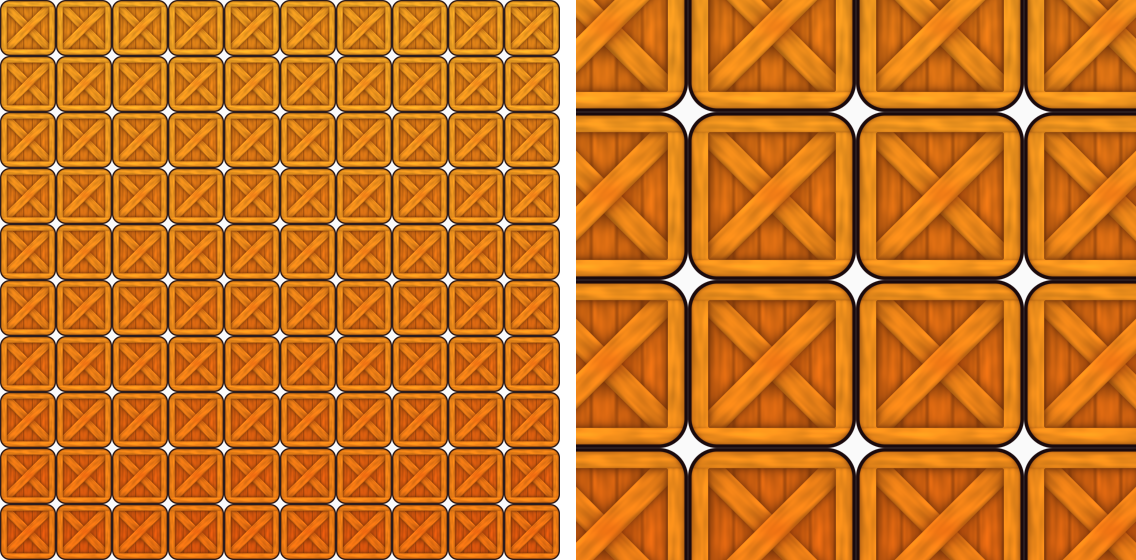
Left, the full canvas; right, a detail of the centre.
A WebGL 2 fragment shader for this pattern:

```glsl
#version 300 es
precision highp float;

uniform vec2 u_resolution;
out vec4 fragColor;

const float REPEATS = 10.0;
const float CORNER_RADIUS = 0.175;
const float OUTLINE_WIDTH = 0.021;
const float PANEL_HALF = 0.38;
const float PANEL_ROUNDING = 0.012;
const float BRACE_HALF = 0.073;
const float BOARD_COUNT = 5.0;
const float SHADOW_REACH = 0.035;
const float GRAIN_STRENGTH = 0.16;

const vec3 BACKGROUND = vec3(0.98);
const vec3 OUTLINE = vec3(0.10, 0.04, 0.05);
const vec3 SHADOW = vec3(0.40, 0.17, 0.03);
const vec3 FRAME_TOP = vec3(0.97, 0.67, 0.15);
const vec3 FRAME_BOTTOM = vec3(0.97, 0.50, 0.08);
const vec3 BRACE_TOP = vec3(0.96, 0.63, 0.13);
const vec3 BRACE_BOTTOM = vec3(0.95, 0.45, 0.07);
const vec3 BOARD_TOP = vec3(0.91, 0.55, 0.10);
const vec3 BOARD_BOTTOM = vec3(0.89, 0.34, 0.05);
const vec3 KNOT = vec3(0.94, 0.33, 0.04);

vec2 hashGradient(vec2 lattice) {
    float n = fract(sin(dot(lattice, vec2(127.1, 311.7))) * 4375.85);
    return vec2(cos(n * 6.2832), sin(n * 6.2832));
}

float gradientNoise(vec2 p) {
    vec2 i = floor(p);
    vec2 f = p - i;
    vec2 w = f * f * f * (f * (f * 6.0 - 15.0) + 10.0);
    float a = dot(hashGradient(i), f);
    float b = dot(hashGradient(i + vec2(1, 0)), f - vec2(1, 0));
    float c = dot(hashGradient(i + vec2(0, 1)), f - vec2(0, 1));
    float d = dot(hashGradient(i + vec2(1, 1)), f - vec2(1, 1));
    return mix(mix(a, b, w.x), mix(c, d, w.x), w.y);
}

float roundedBox(vec2 p, float halfSize, float radius) {
    vec2 q = abs(p) - halfSize + radius;
    return length(max(q, 0.0)) + min(max(q.x, q.y), 0.0) - radius;
}

float coverage(float d, float blur) {
    return 1.0 - smoothstep(-blur, blur, d);
}

// Soft darkening just outside an edge at distance d
float contactShadow(float d) {
    return exp(-max(d, 0.0) / SHADOW_REACH);
}

// Grain running along the first axis
float woodGrain(vec2 p) {
    return 1.0 + GRAIN_STRENGTH * (gradientNoise(p * vec2(4.0, 34.0))
        + 0.6 * gradientNoise(p * vec2(9.0, 15.0) + 7.3));
}

vec3 braceColor(vec2 along, vec3 wood) {
    float edge = smoothstep(0.6, 1.0, abs(along.y) / BRACE_HALF);
    float bevel = along.y > 0.0 ? 0.06 : -0.20;
    return wood * woodGrain(along) * (1.0 + bevel * edge);
}

vec3 panelColor(vec2 p, float height, float blur) {
    // Upright boards with dark grooves
    float board = (p.x / PANEL_HALF * 0.5 + 0.5) * BOARD_COUNT;
    float groove = 0.5 - abs(fract(board) - 0.5);
    float boardTone = 1.0 + 0.1 * gradientNoise(vec2(floor(board) + 0.37, 2.6));
    vec3 color = mix(BOARD_BOTTOM, BOARD_TOP, height) * boardTone * woodGrain(p.yx);
    color = mix(color, SHADOW, 0.38 * (1.0 - smoothstep(0.0, 0.13, groove)));

    // Crossed braces, the rising one in front
    vec3 wood = mix(BRACE_BOTTOM, BRACE_TOP, height);
    vec2 falling = vec2(p.x - p.y, p.x + p.y) * 0.7071;
    vec2 rising = vec2(p.x + p.y, p.y - p.x) * 0.7071;
    float fallingDistance = abs(falling.y) - BRACE_HALF;
    float risingDistance = abs(rising.y) - BRACE_HALF;
    color = mix(color, SHADOW, 0.62 * contactShadow(fallingDistance));
    color = mix(color, braceColor(falling, wood * 0.97), coverage(fallingDistance, blur));
    color = mix(color, SHADOW, 0.62 * contactShadow(risingDistance));
    color = mix(color, braceColor(rising, wood), coverage(risingDistance, blur));

    // Warm knot near the middle
    vec2 k = (p - vec2(0.03, 0.01)) / vec2(0.12, 0.08);
    return mix(color, KNOT, 0.38 * (1.0 - height * 0.5) * exp(-dot(k, k)));
}

vec3 frameColor(vec2 p, float height, float blur) {
    vec3 color = mix(FRAME_BOTTOM, FRAME_TOP, height);
    float rail = smoothstep(-blur, blur, abs(p.y) - PANEL_HALF);
    color *= mix(woodGrain(p.yx + 3.1), woodGrain(p + 5.7), rail);
    // Light upper face, shaded lower face and seams at the rail ends
    float depth = (abs(p.y) - PANEL_HALF) / (0.5 - PANEL_HALF);
    float lit = p.y > 0.0 ? depth : 1.0 - depth;
    color *= mix(0.97, 0.92 + 0.14 * lit, rail);
    float seam = exp(-abs(abs(p.y) - PANEL_HALF) / 0.008);
    return mix(color, SHADOW, 0.22 * seam);
}

void main() {
    vec2 uv = gl_FragCoord.xy / u_resolution;
    vec2 p = fract(uv * REPEATS) - 0.5;
    float blur = 0.75 * REPEATS / min(u_resolution.x, u_resolution.y);

    float crate = roundedBox(p, 0.5, CORNER_RADIUS);
    float panel = roundedBox(p, PANEL_HALF, PANEL_ROUNDING);

    // Recessed panel shaded by the frame around it
    vec3 inside = panelColor(p, uv.y, blur);
    inside = mix(inside, SHADOW, 0.75 * contactShadow(-panel));
    vec3 color = mix(frameColor(p, uv.y, blur), inside, coverage(panel, blur));

    // Rounded rim, outline and gaps between crates
    float rim = crate + OUTLINE_WIDTH;
    color = mix(color, SHADOW, 0.5 * exp(min(rim, 0.0) / 0.014));
    color = mix(OUTLINE, color, coverage(rim, blur));
    color = mix(BACKGROUND, color, coverage(crate, blur));
    fragColor = vec4(color, 1.0);
}
```
